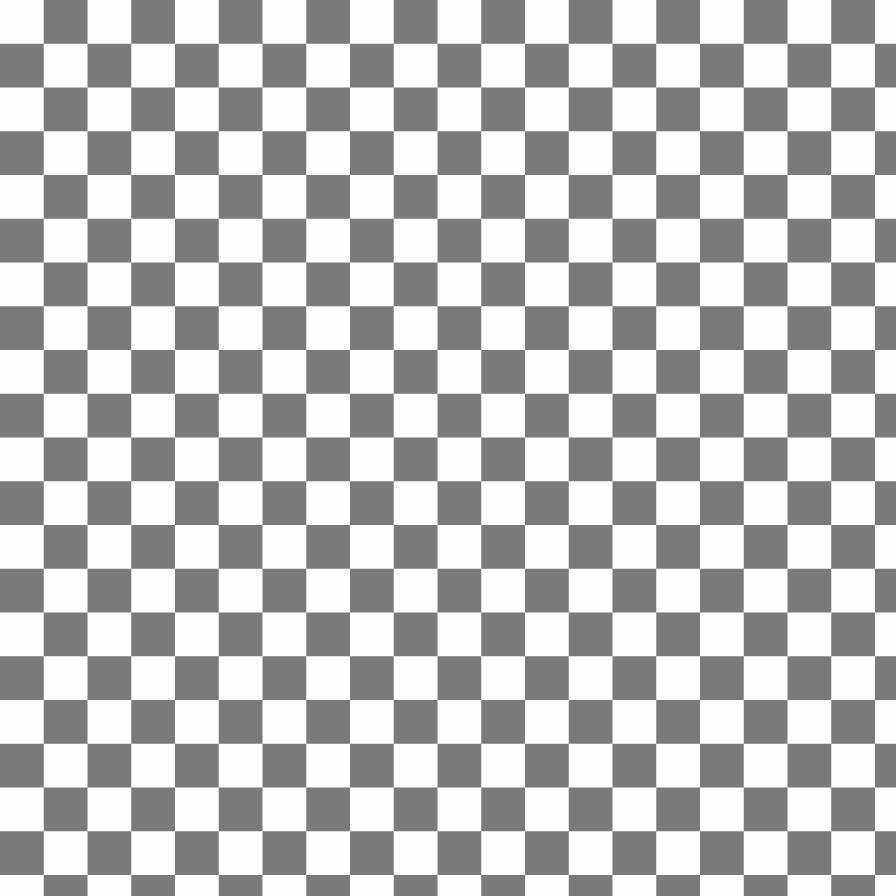
Reproduce this pattern procedurally as a Shadertoy shader.

```glsl
// Plain checkerboard of white and grey squares, anchored at the top left corner.
// Two smoothed square waves, one per axis, are multiplied to give the checks;
// the board is cut off partway through a cell at the right and bottom.

const float CELLS_ACROSS = 20.48;
const vec3 WHITE = vec3(0.995);
const vec3 GREY = vec3(0.48);

// Square wave of period 2: +1 on [0,1], -1 on [1,2], box filtered over one pixel
vec2 squareWave(vec2 p, float pixel) {
    vec2 edgeDistance = 0.5 - abs(mod(p + 0.5, 2.0) - 1.0);
    return clamp(2.0 * edgeDistance / pixel, -1.0, 1.0);
}

// Share of white: 1 where both waves agree in sign, 0 where they differ
float checker(vec2 p, float pixel) {
    vec2 wave = squareWave(p, pixel);
    return 0.5 + 0.5 * wave.x * wave.y;
}

void mainImage(out vec4 fragColor, in vec2 fragCoord) {
    // Cell coordinates, counted rightwards and downwards from the top left
    float pixel = CELLS_ACROSS / iResolution.y;
    vec2 cell = vec2(fragCoord.x, iResolution.y - fragCoord.y) * pixel;

    fragColor = vec4(mix(GREY, WHITE, checker(cell, pixel)), 1.0);
}
```
